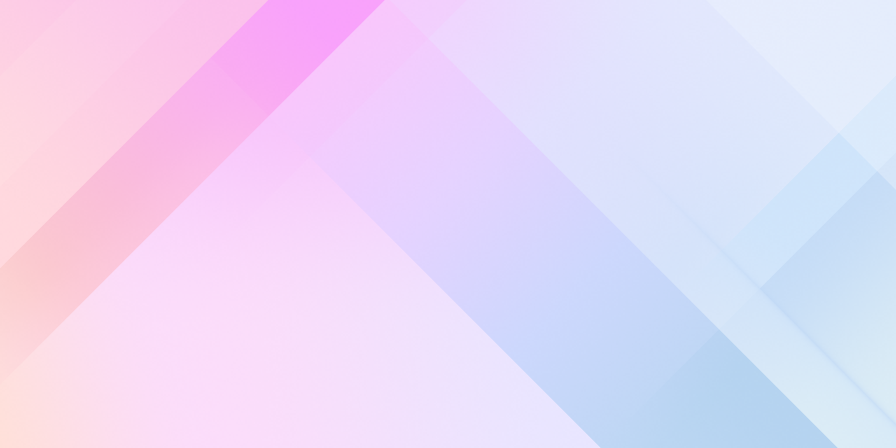
Give the GLSL for this background, as a Shadertoy shader.

```glsl
// Soft pastel backdrop of translucent diagonal panels, peach to pink to blue.
// Two 45 degree axes (rise, fall) place every panel edge; each panel takes
// a four-colour ramp along its length, and the panels are layered in order.

#define PINK_EDGE 0.599
#define MAGENTA_EDGE 0.859
#define VEIL_EDGE 1.042
#define AQUA_EDGE 2.169
#define BLUE_EDGE 2.340
#define LILAC_EDGE 0.341
#define PALE_EDGE 0.870
#define CREASE 1.052
#define CORNER_EDGE 1.576
#define GRAIN 0.004

float hash(vec2 p) {
    return fract(sin(dot(p, vec2(127.1, 311.7))) * 43758.5453);
}

// Antialiased step: 0 below the edge, 1 above it.
float edge(float at, float v) {
    float w = 0.8 / iResolution.y;
    return smoothstep(at - w, at + w, v);
}

// Four evenly spaced colours over t = 0..1.
vec3 ramp(vec3 a, vec3 b, vec3 c, vec3 d, float t) {
    t = clamp(t, 0.0, 1.0) * 3.0;
    vec3 col = mix(a, b, clamp(t, 0.0, 1.0));
    col = mix(col, c, clamp(t - 1.0, 0.0, 1.0));
    return mix(col, d, clamp(t - 2.0, 0.0, 1.0));
}

// Lower left: peach corner, pink body, lavender right, magenta top.
vec3 groundColor(vec2 p) {
    vec3 col = mix(vec3(1.0, 0.88, 0.84), vec3(0.985, 0.865, 0.98),
                   smoothstep(-0.1, 0.48, p.x + 0.35 * p.y));
    col = mix(col, vec3(0.91, 0.90, 1.0), smoothstep(0.45, 1.35, p.x));
    float glow = smoothstep(0.25, 0.95, p.y) * smoothstep(0.0, 0.5, p.x);
    return mix(col, vec3(0.97, 0.76, 0.99), glow);
}

void mainImage(out vec4 fragColor, in vec2 fragCoord) {
    vec2 p = fragCoord / iResolution.y;
    p.x *= 2.0 * iResolution.y / iResolution.x;
    float rise = p.x + 1.0 - p.y;
    float fall = p.x - 1.0 + p.y;

    vec3 col = groundColor(p);

    // Lilac to blue stripe through the middle
    vec3 lilac = ramp(vec3(0.975, 0.79, 0.99), vec3(0.90, 0.825, 1.0),
                      vec3(0.80, 0.845, 0.99), vec3(0.735, 0.84, 0.95),
                      (rise - 0.87) / 1.6);
    lilac -= vec3(0.025, 0.012, 0.01) * edge(BLUE_EDGE, rise)
             * smoothstep(0.35, 0.85, fall);
    col = mix(col, lilac, edge(LILAC_EDGE, fall));

    // Pale upper right panels
    vec3 pale = ramp(vec3(0.96, 0.82, 0.995), vec3(0.885, 0.88, 0.995),
                     vec3(0.835, 0.89, 0.98), vec3(0.86, 0.925, 0.965),
                     (rise - 0.87) / 1.85);
    pale = mix(pale, vec3(0.895, 0.925, 0.99),
               0.6 * smoothstep(0.95, 1.65, fall) * (1.0 - edge(AQUA_EDGE, rise)));

    // Aqua and blue bands crossing the right side
    float beyond = edge(CREASE, fall);
    float aqua = edge(AQUA_EDGE, rise) * smoothstep(0.85, 1.25, fall);
    pale = mix(pale, vec3(0.805, 0.895, 0.985), 0.8 * aqua);
    vec3 blue = mix(vec3(0.77, 0.86, 0.965), vec3(0.86, 0.925, 0.96),
                    smoothstep(2.3, 2.9, rise));
    pale = mix(pale, blue, edge(BLUE_EDGE, rise) * mix(0.2, 0.9, beyond));
    pale = mix(pale, vec3(0.93, 0.955, 0.99), 0.4 * edge(CORNER_EDGE, fall));

    // Soft crease between the pale panels
    float crease = exp(-abs(fall - CREASE) * 130.0) * smoothstep(1.6, 2.6, rise);
    pale = mix(pale, vec3(0.73, 0.83, 0.96), 0.5 * crease);
    col = mix(col, pale, edge(PALE_EDGE, fall));

    // Faint magenta veil beside the strong band
    float veil = (1.0 - edge(VEIL_EDGE, rise)) * smoothstep(-0.1, 0.5, fall);
    col = mix(col, vec3(0.97, 0.74, 0.98), 0.22 * veil);

    // Strong band: orange below, magenta at the top
    vec3 band = ramp(vec3(0.985, 0.80, 0.80), vec3(0.98, 0.745, 0.85),
                     vec3(0.98, 0.70, 0.93), vec3(0.975, 0.65, 0.985),
                     (fall + 0.6) / 1.25);
    band = mix(band, vec3(1.0, 0.82, 0.92),
               0.3 * smoothstep(0.68, 0.87, rise) * (1.0 - smoothstep(0.0, 0.5, fall)));
    band -= vec3(0.0, 0.015, 0.0) * edge(LILAC_EDGE, fall);
    float bandMask = (1.0 - edge(MAGENTA_EDGE, rise)) * smoothstep(-1.0, -0.45, fall);
    col = mix(col, band, bandMask);

    // Pink upper left corner with two faint folds
    vec3 pink = mix(vec3(1.0, 0.85, 0.87), vec3(0.985, 0.76, 0.925),
                    smoothstep(-0.55, 0.6, fall));
    pink += vec3(0.0, 0.012, 0.005) * (1.0 - edge(0.417, rise));
    pink -= vec3(0.0, 0.015, 0.003) * (1.0 - edge(0.17, rise));
    col = mix(pink, col, edge(PINK_EDGE, rise));

    // Fine grain against banding
    col += GRAIN * (hash(floor(p * 256.0)) - 0.5);
    fragColor = vec4(clamp(col, 0.0, 1.0), 1.0);
}
```
